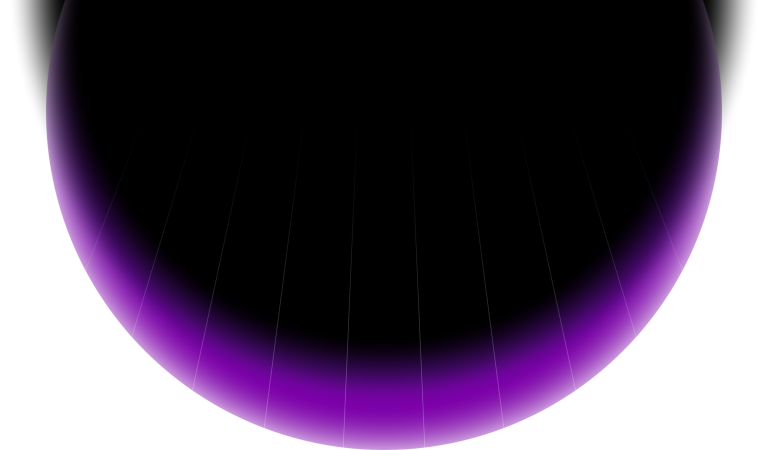
This background is drawn by a WebGL 2 fragment shader. Its source:

```glsl
#version 300 es
precision highp float;
// A dark sphere with a glowing violet lower rim, faint fanning lines and a soft outer shadow.

uniform vec2 u_resolution;
out vec4 outColor;

// Lengths are in canvas heights; x is measured from the centre line.
const vec2 DISC_CENTER = vec2(0.0, 0.751);
const float DISC_RADIUS = 0.751;
const vec2 CORE_CENTER = vec2(0.0, 0.924);
const float CORE_RADIUS = 0.740;
const float CORE_BLUR = 0.070;
const vec2 SHADOW_CENTER = vec2(0.0, 1.038);
const float SHADOW_RADIUS = 0.769;
const float SHADOW_BLUR = 0.068;
const float GLOW_WIDTH = 0.100;
const float GLOW_STRENGTH = 0.60;
const float FAN_APEX_Y = 2.113;
const float FAN_SPACING = 0.086;
const float FAN_LINES = 10.0;
const float LINE_WIDTH = 0.0022;
const float LINE_STRENGTH = 0.20;

const vec3 PAPER = vec3(1.0);
const vec3 BLACK = vec3(0.0);
const vec3 INDIGO = vec3(0.33, 0.05, 0.52);
const vec3 VIOLET = vec3(0.485, 0.0, 0.66);

float circle(vec2 p, vec2 center, float radius) {
    return length(p - center) - radius;
}

// Coverage of a stripe of the given width, softened over one pixel.
float stripe(float dist, float width, float pixel) {
    float soft = max(pixel, width);
    return (1.0 - smoothstep(0.0, soft, abs(dist))) * width / soft;
}

// Lines fanning downward from a point above the canvas.
float fan(vec2 p, float pixel) {
    float depth = FAN_APEX_Y - p.y;
    float slope = p.x / depth;
    float offset = (fract(slope / FAN_SPACING) - 0.5) * FAN_SPACING;
    float dist = offset * depth / sqrt(1.0 + slope * slope);
    float inside = step(abs(slope), 0.5 * FAN_LINES * FAN_SPACING);
    float fade = 1.0 - smoothstep(0.05, 0.80, p.y);
    return stripe(dist, LINE_WIDTH, pixel) * inside * fade;
}

void main() {
    float pixel = 1.0 / u_resolution.y;
    vec2 p = (gl_FragCoord.xy - vec2(0.5 * u_resolution.x, 0.0)) * pixel;

    // Outer shadow on the light ground
    float shadowEdge = circle(p, SHADOW_CENTER, SHADOW_RADIUS);
    vec3 color = mix(BLACK, PAPER, smoothstep(-SHADOW_BLUR, SHADOW_BLUR, shadowEdge));

    // Violet rim with a pale inner glow
    float discEdge = circle(p, DISC_CENTER, DISC_RADIUS);
    float coreEdge = circle(p, CORE_CENTER, CORE_RADIUS);
    vec3 sphere = mix(INDIGO, VIOLET, smoothstep(0.0, 0.095, coreEdge));
    float glow = pow(clamp(1.0 + discEdge / GLOW_WIDTH, 0.0, 1.0), 1.8);
    sphere = mix(sphere, PAPER, GLOW_STRENGTH * glow);

    // Blurred black core, then the line fan
    sphere = mix(BLACK, sphere, smoothstep(-CORE_BLUR, CORE_BLUR, coreEdge));
    sphere = mix(sphere, PAPER, LINE_STRENGTH * fan(p, pixel));

    // Sphere over the ground
    float coverage = 1.0 - smoothstep(-0.75 * pixel, 0.75 * pixel, discEdge);
    outColor = vec4(mix(color, sphere, coverage), 1.0);
}
```
